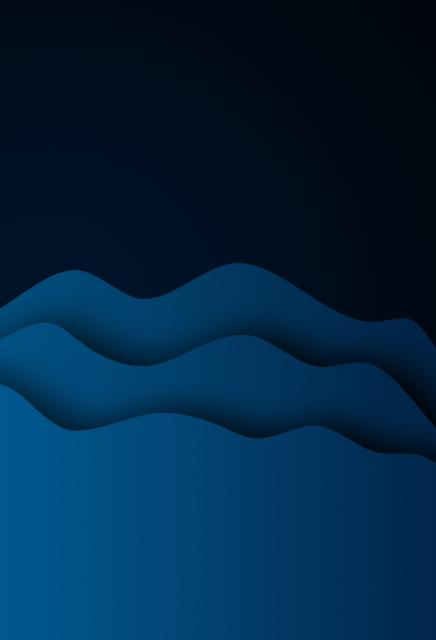
Write a WebGL 2 fragment shader that draws this background.

```glsl
#version 300 es
precision highp float;
// Layered paper-cut waves in blue under a dark, softly lit sky.
// Each ridge is a Hermite curve through a few crests and troughs, and
// each sheet casts a blurred shadow, shifted to the right, on the one behind.

uniform vec2 u_resolution;
out vec4 outColor;

// Ridge knots: x, height, slope, in fractions of the canvas
const int KNOTS = 10;
const vec3 BACK[KNOTS] = vec3[KNOTS](
  vec3(0.0, 0.518, 0.42), vec3(0.173, 0.578, 0.0), vec3(0.252, 0.5555, -0.427),
  vec3(0.331, 0.533, 0.0), vec3(0.438, 0.561, 0.391), vec3(0.546, 0.589, 0.0),
  vec3(0.70, 0.543, -0.445), vec3(0.856, 0.497, 0.0), vec3(0.927, 0.503, 0.0),
  vec3(1.0, 0.456, -1.08));
const vec3 MIDDLE[KNOTS] = vec3[KNOTS](
  vec3(0.0, 0.469, 0.34), vec3(0.106, 0.496, 0.0), vec3(0.192, 0.462, -0.49),
  vec3(0.327, 0.428, 0.0), vec3(0.462, 0.460, 0.30), vec3(0.558, 0.477, 0.0),
  vec3(0.649, 0.452, -0.412), vec3(0.74, 0.427, 0.0), vec3(0.827, 0.434, 0.0),
  vec3(1.0, 0.331, -0.81));
const vec3 FRONT[KNOTS] = vec3[KNOTS](
  vec3(0.0, 0.400, -0.2), vec3(0.067, 0.371, -0.64), vec3(0.173, 0.327, 0.0),
  vec3(0.375, 0.355, 0.0), vec3(0.5, 0.336, -0.28), vec3(0.59, 0.315, 0.0),
  vec3(0.721, 0.335, 0.0), vec3(0.875, 0.292, -0.07), vec3(0.942, 0.291, -0.03),
  vec3(1.0, 0.277, -0.41));

const vec3 SKY_GLOW = vec3(0.0, 0.078, 0.165);
const vec3 SKY_DARK = vec3(0.0, 0.018, 0.040);
const vec2 GLOW_CENTER = vec2(0.12, 0.50);
const float GLOW_RADIUS = 0.88;

const vec3 SHEET_LEFT = vec3(0.003, 0.350, 0.565);
const vec3 SHEET_MID = vec3(0.008, 0.260, 0.440);
const vec3 SHEET_RIGHT = vec3(0.005, 0.148, 0.295);
const float BACK_GAIN = 0.88;
const float MIDDLE_GAIN = 0.92;

const vec2 SHADOW_SHIFT = vec2(0.035, 0.004);
const vec2 SHADOW_BLUR = vec2(0.055, 0.055);
const float SHADOW_LEFT = 0.72;
const float SHADOW_RIGHT = 1.15;
const int SHADOW_TAPS = 4;
const float DITHER = 0.003;

float hash(vec2 p) {
  return fract(sin(dot(p, vec2(12.9898, 78.233))) * 43758.5453);
}

// Height of a ridge at x, extended along its end slopes
float ridge(vec3 knots[KNOTS], float x) {
  vec3 first = knots[0], last = knots[KNOTS - 1];
  if (x <= first.x) return first.y + first.z * (x - first.x);
  for (int i = 0; i < KNOTS - 1; i++) {
    vec3 a = knots[i], b = knots[i + 1];
    if (x < b.x) {
      float span = b.x - a.x;
      float t = (x - a.x) / span, s = 1.0 - t;
      return mix(a.y, b.y, t * t * (3.0 - 2.0 * t))
        + span * t * s * (a.z * s - b.z * t);
    }
  }
  return last.y + last.z * (x - last.x);
}

// Blurred cover of the shifted sheet, gathered across x
float shadow(vec3 knots[KNOTS], vec2 uv) {
  vec2 p = uv - SHADOW_SHIFT;
  float cover = 0.0, total = 0.0;
  for (int i = -SHADOW_TAPS; i <= SHADOW_TAPS; i++) {
    float k = float(i) / float(SHADOW_TAPS);
    float weight = exp(-2.0 * k * k);
    float above = p.y - ridge(knots, p.x + 2.0 * k * SHADOW_BLUR.x);
    cover += weight * (1.0 - smoothstep(-SHADOW_BLUR.y, SHADOW_BLUR.y, above));
    total += weight;
  }
  return min(cover / total * mix(SHADOW_LEFT, SHADOW_RIGHT, uv.x), 0.97);
}

// Smooth mask of the area under a ridge
float sheet(vec3 knots[KNOTS], vec2 uv) {
  float depth = ridge(knots, uv.x) - uv.y;
  float edge = max(fwidth(depth), 0.0001) * 0.75;
  return smoothstep(-edge, edge, depth);
}

void main() {
  vec2 uv = gl_FragCoord.xy / u_resolution;

  // Sky with a low glow on the left
  vec2 fromGlow = (uv - GLOW_CENTER) * vec2(u_resolution.x / u_resolution.y, 1.0);
  vec3 color = mix(SKY_GLOW, SKY_DARK, smoothstep(0.0, GLOW_RADIUS, length(fromGlow)));

  // Shared light ramp, falling off to the right
  vec3 paper = mix(SHEET_LEFT, SHEET_MID, smoothstep(-0.1, 0.6, uv.x));
  paper = mix(paper, SHEET_RIGHT, smoothstep(0.35, 1.1, uv.x));

  // Sheets from back to front
  vec3 backPaper = paper * BACK_GAIN * (1.0 - shadow(MIDDLE, uv));
  vec3 middlePaper = paper * MIDDLE_GAIN * (1.0 - shadow(FRONT, uv));
  color = mix(color, backPaper, sheet(BACK, uv));
  color = mix(color, middlePaper, sheet(MIDDLE, uv));
  color = mix(color, paper, sheet(FRONT, uv));

  // Faint grain against banding
  color += (hash(floor(uv * 512.0)) - 0.5) * DITHER;
  outColor = vec4(clamp(color, 0.0, 1.0), 1.0);
}
```
